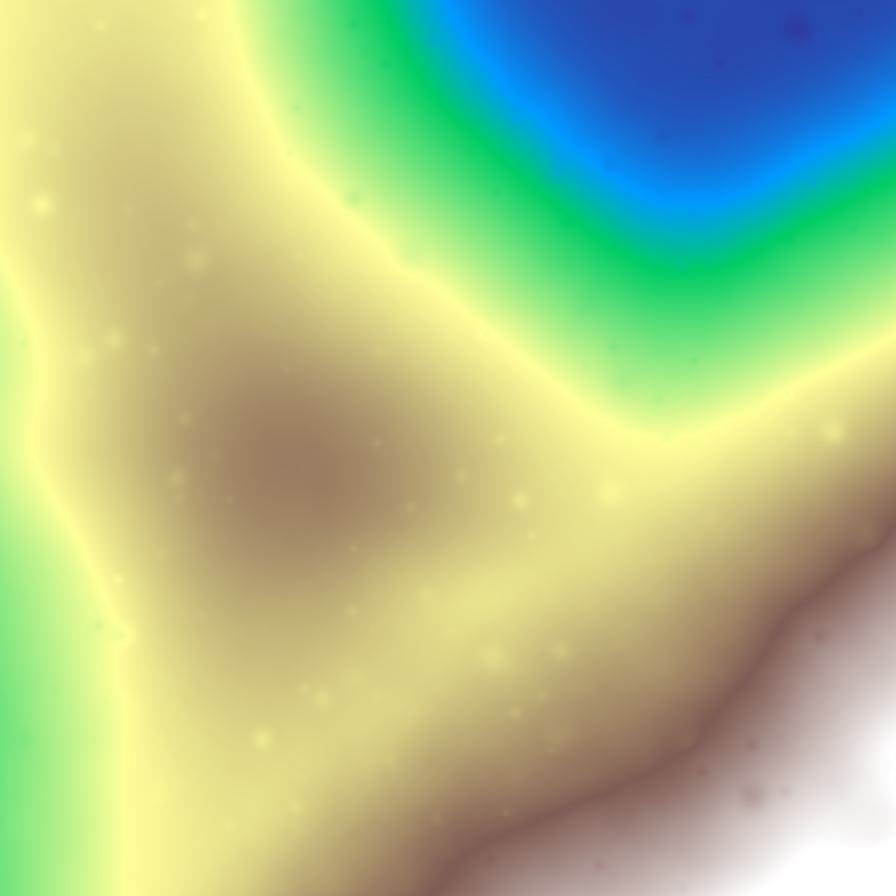
A Shadertoy shader for this texture map:

```glsl
// Terrain height map: a deep lake basin, a tan plateau and a snowy mountain corner.

float hash(vec2 p) {
    return fract(sin(dot(p, vec2(127.1, 311.7))) * 43758.545);
}

float noise(vec2 p) {
    vec2 i = floor(p), f = fract(p);
    f = f * f * (3.0 - 2.0 * f);
    return mix(mix(hash(i), hash(i + vec2(1, 0)), f.x),
               mix(hash(i + vec2(0, 1)), hash(i + vec2(1, 1)), f.x), f.y);
}

// Centred fractal noise
float fbm(vec2 p) {
    float sum = 0.0, amp = 0.5;
    for (int i = 0; i < 4; i++) {
        sum += amp * (noise(p) - 0.5);
        p = p * 2.03 + 17.0;
        amp *= 0.5;
    }
    return sum;
}

float softMax(float a, float b, float k) {
    return max(a, b) + k * log(1.0 + exp(-abs(a - b) / k));
}

float hill(vec2 p, vec2 center, vec2 size) {
    vec2 q = (p - center) / size;
    return exp(-dot(q, q));
}

float plane(vec2 p, vec2 point, vec2 normal) {
    return dot(p - point, normal);
}

// Signed distance to the lake shore, negative over the lake
float lakeShore(vec2 p) {
    float west = plane(p, vec2(0.260, 0.961), vec2(-0.98, -0.17));
    float southwest = plane(p, vec2(0.521, 0.648), vec2(-0.63, -0.776));
    float southeast = plane(p, vec2(0.911, 0.577), vec2(0.475, -0.88));
    return softMax(softMax(west, southwest, 0.0375), southeast, 0.0375);
}

// Signed distance to the lowland border, negative on the left
float lowlandBorder(vec2 p) {
    float y = p.y - 0.555;
    float border = 0.14 - 0.16 * smoothstep(0.15, 0.85, p.y);
    border += 0.027 * sin(17.0 * y) * exp(-40.0 * y * y);
    return p.x - border;
}

// Scattered round pits, one per hashed cell
float pits(vec2 p, float cells, float density) {
    vec2 cell = floor(p * cells), local = fract(p * cells);
    float depth = 0.0;
    for (int y = -1; y <= 1; y++)
    for (int x = -1; x <= 1; x++) {
        vec2 offset = vec2(x, y), id = cell + offset;
        vec2 center = offset + vec2(hash(id), hash(id + 31.7));
        float radius = mix(0.07, 0.16, hash(id + 73.1));
        float present = step(hash(id + 11.3), density);
        depth += present * hill(local, center, vec2(radius)) * hash(id + 5.9);
    }
    return depth;
}

float plateau(vec2 p) {
    float h = 0.54;
    h += 0.18 * hill(p, vec2(0.36, 0.50), vec2(0.24, 0.185));
    h += 0.10 * hill(p, vec2(0.19, 0.79), vec2(0.18, 0.22));
    h += 0.06 * hill(p, vec2(0.23, 0.29), vec2(0.16));
    h -= 0.04 * hill(p, vec2(0.52, 0.335), vec2(0.12, 0.06));
    return h;
}

float mountain(vec2 p) {
    float rise = plane(p, vec2(0.99, 0.479), vec2(0.67, -0.745));
    rise -= 0.065 * hill(p, vec2(0.77, 0.14), vec2(0.17));
    rise += 0.03 * fbm(p * 12.0);
    float h = 0.75 + 1.15 * rise;
    return h - 0.10 * hill(p, vec2(1.0, 0.06), vec2(0.07));
}

float terrain(vec2 p) {
    float lake = lakeShore(p) + 0.012 * fbm(p * 11.0);
    float lowland = lowlandBorder(p) + 0.010 * fbm(p * 10.0 + 40.0);
    float land = softMax(plateau(p), mountain(p), 0.02) - 0.5;
    land *= 1.0 - exp(-9.0 * max(lake, 0.0));
    land *= 1.0 - exp(-12.0 * max(lowland, 0.0));
    float h = 0.5 + land + min(lowland, 0.0);
    h += softMax(1.6 * min(lake, 0.0), -0.47, 0.04);
    h += 0.012 * fbm(p * 16.0 + 9.0);
    return h - 0.035 * pits(p, 9.0, 0.4) - 0.02 * pits(p + 3.0, 19.0, 0.3);
}

// Elevation colours from deep water to snow
vec3 elevationColor(float h) {
    vec3 deepBlue = vec3(0.2, 0.2, 0.6), water = vec3(0.0, 0.6, 1.0);
    vec3 grass = vec3(0.0, 0.8, 0.4), sand = vec3(1.0, 1.0, 0.6);
    vec3 rock = vec3(0.5, 0.36, 0.33), snow = vec3(1.0);
    vec3 color = mix(deepBlue, water, clamp(h / 0.15, 0.0, 1.0));
    color = mix(color, grass, clamp((h - 0.15) / 0.10, 0.0, 1.0));
    color = mix(color, sand, clamp((h - 0.25) / 0.25, 0.0, 1.0));
    color = mix(color, rock, clamp((h - 0.50) / 0.25, 0.0, 1.0));
    return mix(color, snow, clamp((h - 0.75) / 0.25, 0.0, 1.0));
}

void mainImage(out vec4 fragColor, in vec2 fragCoord) {
    vec2 p = fragCoord / iResolution.xy;
    fragColor = vec4(elevationColor(terrain(p)), 1.0);
}
```
